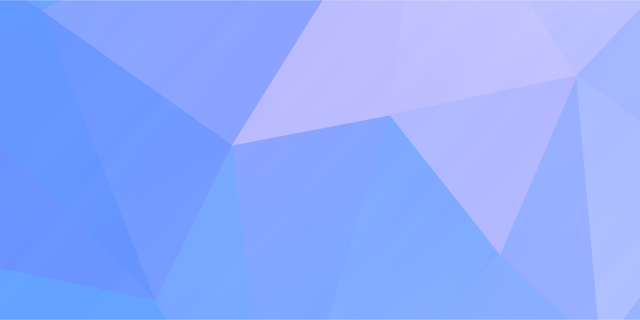
Reproduce this background procedurally as a Shadertoy shader.

```glsl
// Low-poly background: large flat facets in soft blue and lilac tints.
// Triangles are layered back to front, each with its own linear gradient;
// outer corners lie off the canvas, and faint diagonal bands add texture.

#define ASPECT 2.0
#define EDGE_PIXELS 1.0
#define BAND_SCALE 22.0
#define BAND_STRENGTH 0.010
#define RIM_WIDTH 0.004
#define RIM_STRENGTH 0.25

// Inner corners
const vec2 PEAK_LEFT = vec2(0.130, 0.969);
const vec2 HUB_LEFT  = vec2(0.727, 0.547);
const vec2 HUB_MID   = vec2(1.219, 0.641);
const vec2 HUB_RIGHT = vec2(1.802, 0.763);
const vec2 NOTCH     = vec2(1.5625, 0.206);
const vec2 FOOT      = vec2(0.487, 0.060);

// Outer corners
const vec2 TOP_MID   = vec2(1.327, 1.507);
const vec2 TOP_RIGHT = vec2(2.380, 1.370);
const vec2 FAR_RIGHT = vec2(2.400, 0.333);
const vec2 LOW_MID   = vec2(0.861, -0.547);
const vec2 LOW_RIGHT = vec2(2.107, -0.309);
const vec2 LOW_EDGE  = vec2(1.904, -0.380);

float hash(float n) {
    n = fract(n * 0.1031);
    n *= n + 33.33;
    return fract(n * (n + n));
}

float noise(float x) {
    float cell = floor(x);
    return mix(hash(cell), hash(cell + 1.0), smoothstep(0.0, 1.0, x - cell));
}

float cross2(vec2 a, vec2 b) {
    return a.x * b.y - a.y * b.x;
}

// Signed distance to the line from a to b
float lineDistance(vec2 p, vec2 a, vec2 b) {
    return cross2(normalize(b - a), p - a);
}

// Paints a triangle; the tint runs from corner a to the middle of side bc
void facet(inout vec3 color, vec2 p, vec2 a, vec2 b, vec2 c, vec2 tintA, vec2 tintB) {
    float side = -sign(cross2(b - a, c - a));
    float d = side * lineDistance(p, a, b);
    d = max(d, side * lineDistance(p, b, c));
    d = max(d, side * lineDistance(p, c, a));
    vec2 axis = 0.5 * (b + c) - a;
    float along = clamp(dot(p - a, axis) / dot(axis, axis), 0.0, 1.0);
    float soft = EDGE_PIXELS / iResolution.y;
    // Blue stays full, so a tint holds red and green only
    color = mix(color, vec3(mix(tintA, tintB, along), 1.0), clamp(1.0 - d / soft, 0.0, 1.0));
}

void mainImage(out vec4 fragColor, in vec2 fragCoord) {
    vec2 p = fragCoord / iResolution.xy * vec2(ASPECT, 1.0);
    vec3 color = vec3(mix(vec2(0.405, 0.58), vec2(0.39, 0.60), p.y), 1.0);

    // Deep blue left side
    facet(color, p, FOOT, vec2(0.0, 0.544), vec2(-0.5, 0.265), vec2(0.43, 0.59), vec2(0.41, 0.57));
    facet(color, p, vec2(-2.0, 0.575), FOOT, vec2(0.957, -0.54), vec2(0.36, 0.63), vec2(0.40, 0.64));
    facet(color, p, PEAK_LEFT, HUB_LEFT, FOOT, vec2(0.41, 0.59), vec2(0.46, 0.61));

    // Periwinkle wedge and the small corner beside it
    facet(color, p, vec2(-0.069, 1.110), HUB_LEFT, vec2(1.077, 1.107), vec2(0.52, 0.65), vec2(0.55, 0.64));
    facet(color, p, PEAK_LEFT, vec2(0.08, 1.01), vec2(0.21, 1.01), vec2(0.41, 0.63), vec2(0.44, 0.66));

    // Sky blue lower middle
    facet(color, p, FOOT, HUB_LEFT, LOW_MID, vec2(0.47, 0.65), vec2(0.47, 0.67));
    facet(color, p, HUB_LEFT, HUB_MID, LOW_MID, vec2(0.54, 0.64), vec2(0.49, 0.66));
    facet(color, p, HUB_MID, NOTCH, LOW_MID, vec2(0.49, 0.66), vec2(0.52, 0.68));
    facet(color, p, LOW_MID, NOTCH, LOW_RIGHT, vec2(0.50, 0.67), vec2(0.54, 0.68));

    // Pale lilac upper middle
    facet(color, p, HUB_LEFT, TOP_MID, HUB_MID, vec2(0.73, 0.73), vec2(0.74, 0.74));
    facet(color, p, HUB_MID, TOP_MID, HUB_RIGHT, vec2(0.74, 0.74), vec2(0.77, 0.77));
    facet(color, p, HUB_RIGHT, TOP_MID, TOP_RIGHT, vec2(0.73, 0.75), vec2(0.75, 0.77));

    // Right side
    facet(color, p, HUB_RIGHT, TOP_RIGHT, FAR_RIGHT, vec2(0.64, 0.71), vec2(0.65, 0.73));
    facet(color, p, NOTCH, HUB_RIGHT, LOW_RIGHT, vec2(0.58, 0.68), vec2(0.60, 0.69));
    facet(color, p, HUB_MID, HUB_RIGHT, NOTCH, vec2(0.69, 0.73), vec2(0.70, 0.72));
    facet(color, p, HUB_RIGHT, LOW_EDGE, FAR_RIGHT, vec2(0.66, 0.73), vec2(0.69, 0.76));
    facet(color, p, vec2(1.90, -0.065), vec2(2.06, 0.151), vec2(2.2, -0.3), vec2(0.60, 0.70), vec2(0.62, 0.71));

    // Faint diagonal bands
    float band = noise(BAND_SCALE * dot(p, vec2(0.75, -0.65)) + 40.0);
    color.rg += BAND_STRENGTH * (band - 0.5);

    // Thin light rim along the top and bottom
    float rim = 1.0 - smoothstep(0.0, RIM_WIDTH, min(p.y, 1.0 - p.y));
    color = mix(color, vec3(1.0), RIM_STRENGTH * rim);

    fragColor = vec4(color, 1.0);
}
```
